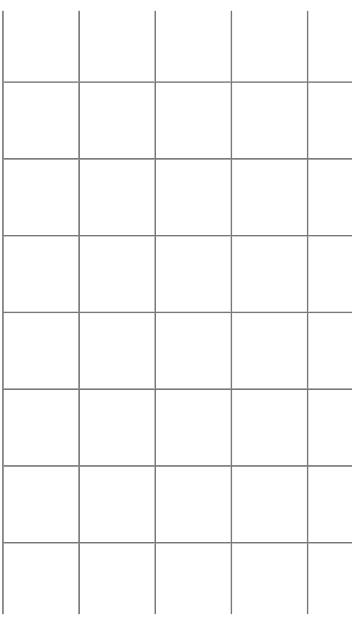
A WebGL 2 fragment shader for this pattern:

```glsl
#version 300 es
precision highp float;
// Draws a plain grid of thin, softly printed ruled lines on white paper.

uniform vec2 u_resolution;
out vec4 fragColor;

// Lengths are fractions of the canvas height.
const vec2 GRID_ORIGIN = vec2(0.0046, 0.1520);
const vec2 CELL_SIZE = vec2(0.1190, 0.11995);
const float GRID_BOTTOM = 0.0404;
const float GRID_TOP = 0.9831;
const float LINE_WIDTH = 0.00124;
const float TOP_ROW = 6.0;
const float TOP_ROW_INK = 0.85;

// Width of the smoothing filter, in pixels
const float FILTER_WIDTH = 1.5;

const vec3 PAPER = vec3(1.0);
const vec3 INK = vec3(0.0);

// Share of the filter covered by a line whose centre is at the given distance.
float lineCoverage(float dist, float width, float footprint) {
    float overlap = 0.5 * (width + footprint) - dist;
    return clamp(overlap, 0.0, min(width, footprint)) / footprint;
}

// Distance to the nearest of a series of evenly spaced lines.
float repeatDistance(float x, float spacing) {
    return abs(fract(x / spacing + 0.5) - 0.5) * spacing;
}

// Ramp from outside to inside, one pixel wide.
float inside(float dist, float pixel) {
    return clamp(dist / pixel + 0.5, 0.0, 1.0);
}

void main() {
    float pixel = 1.0 / u_resolution.y;
    float footprint = FILTER_WIDTH * pixel;
    vec2 p = gl_FragCoord.xy * pixel;
    vec2 g = p - GRID_ORIGIN;

    // Ruled lines in both directions
    float upright = lineCoverage(repeatDistance(g.x, CELL_SIZE.x), LINE_WIDTH, footprint);
    float level = lineCoverage(repeatDistance(g.y, CELL_SIZE.y), LINE_WIDTH, footprint);

    // The top row is printed a little fainter
    float row = floor(g.y / CELL_SIZE.y + 0.5);
    level *= row == TOP_ROW ? TOP_ROW_INK : 1.0;

    // Margins: blank above and below, and left of the first upright
    float span = inside(p.y - GRID_BOTTOM, pixel) * inside(GRID_TOP - p.y, pixel);
    level *= inside(g.x + 0.5 * LINE_WIDTH, pixel);

    float ink = max(upright, level) * span;
    fragColor = vec4(mix(PAPER, INK, ink), 1.0);
}
```
